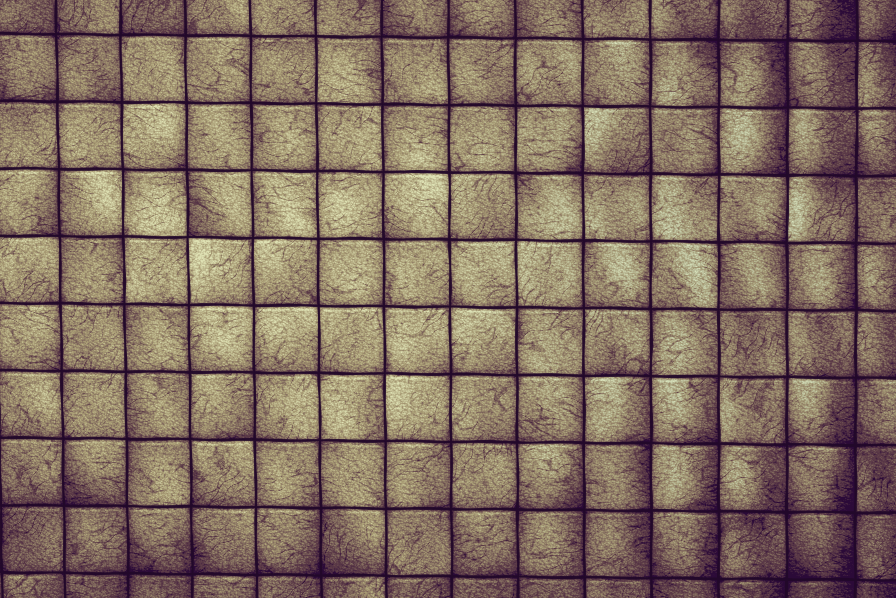
Write a WebGL 2 fragment shader that draws this texture.

```glsl
#version 300 es
precision highp float;
// Woven bronze leather: creased square pads divided by dark purple seams.
uniform vec2 u_resolution;
out vec4 fragColor;

vec2 hash2(vec2 p) {
  vec3 q = fract(p.xyx * vec3(0.1031, 0.1030, 0.0973));
  q += dot(q, q.yzx + 33.33);
  return fract((q.xx + q.yz) * q.zy);
}

// Distances to the nearest and second nearest cell points
vec2 cellular(vec2 p) {
  vec2 base = floor(p), nearest = vec2(9.0);
  for (int j = -1; j <= 1; j++) {
    for (int i = -1; i <= 1; i++) {
      vec2 cell = base + vec2(i, j);
      float d = length(cell + hash2(cell) - p);
      nearest = d < nearest.x ? vec2(d, nearest.x) : vec2(nearest.x, min(nearest.y, d));
    }
  }
  return nearest;
}

// Slow undulation from layered sines, about -1 to 1
float waves(vec2 p) {
  return (sin(p.x + 1.7 * sin(p.y * 0.8)) + sin(p.y * 1.7 - p.x * 0.6 + 2.0)
        + sin(p.x * 2.3 + p.y * 1.9)) / 3.0;
}

// Slightly stretched and skewed weave, one unit per pad
vec2 weave(vec2 uv) {
  float column = 0.045 + 14.16 * uv.x - 0.63 * uv.x * uv.x
               + 0.16 * (uv.y - 0.5) * (1.0 - 1.25 * uv.x);
  float row = 8.88 * uv.y - 0.38 + 0.115 * uv.x;
  return vec2(column, row);
}

// Fine dark folds, turned differently on every pad, mostly rising to the right
float creases(vec2 p, vec2 seed) {
  float angle = 0.4 - 1.7 * seed.x;
  mat2 turn = mat2(cos(angle), sin(angle), -sin(angle), cos(angle));
  vec2 q = turn * p + 0.06 * vec2(waves(p * 5.0 + seed * 9.0), waves(p.yx * 6.0));
  vec2 d = cellular(q * vec2(1.7, 7.0) + seed * 40.0);
  float patchy = smoothstep(-0.4, 0.5, waves(p * 4.0 + seed * 30.0));
  return (1.0 - smoothstep(0.0, 0.15, d.y - d.x)) * patchy;
}

// Purple shadow through brown and gold to pale highlight
vec3 bronze(float light) {
  vec3 c = mix(vec3(0.17, 0.04, 0.22), vec3(0.36, 0.23, 0.28), smoothstep(0.08, 0.36, light));
  c = mix(c, vec3(0.66, 0.61, 0.455), clamp((light - 0.36) / 0.30, 0.0, 1.0));
  return mix(c, vec3(0.87, 0.88, 0.70), clamp((light - 0.66) / 0.22, 0.0, 1.0));
}

void main() {
  vec2 uv = gl_FragCoord.xy / u_resolution;
  float pixel = 8.88 / u_resolution.y;
  vec2 grid = weave(uv);
  vec2 bent = grid + 0.006 * sin(grid.yx * vec2(4.7, 5.3) + grid * 1.3);
  vec2 pad = floor(bent), f = fract(bent), p = f - 0.5;
  vec2 seed = hash2(pad + 17.0), tone = hash2(pad + 71.0);

  // Broad light, strongest left of the centre
  vec2 away = (uv - vec2(0.40, 0.57)) * vec2(0.88, 1.0);
  float light = 0.715 - 0.72 * dot(away, away) + 0.08 * (tone.x - 0.5);

  // Flat pads with dark rounded borders and a sheen that leans left on the right side
  vec2 edge = min(f, 1.0 - f);
  float side = smoothstep(0.45, 1.0, uv.x);
  light -= 0.20 * exp(-edge.x * 20.0) + 0.20 * exp(-edge.y * 18.0);
  light -= 0.16 * dot(p, p);
  light += p.x * (0.34 * (seed.y - 0.5) - 0.20 * side) + p.y * 0.34 * (tone.y - 0.45);
  float streak = sin(p.x * 7.0 + seed.x * 6.0 + p.y * 3.0 * (seed.y - 0.5));
  light += (0.025 + 0.055 * side) * streak + 0.05 * waves(grid * 3.1);

  // Thin bright rim below each horizontal seam
  float rim = (f.y - 0.935) / 0.022;
  light += 0.14 * exp(-rim * rim) * smoothstep(0.02, 0.12, edge.x);

  // Slanted fibrous grain and folds
  vec2 slant = grid + 0.25 * p.yx * (seed - 0.5) + 0.02 * waves(grid * 9.0);
  float grain = cellular(slant * vec2(12.0, 25.0) + vec2(0.0, 6.0 * slant.x)).x;
  float fine = cellular(grid * vec2(30.0, 37.0) + 7.0).x;
  light += 0.19 * (0.47 - grain) + 0.20 * (0.47 - fine);
  light -= 0.17 * creases(p, seed);
  light -= 0.09 * creases(p * 1.8 + 0.3, tone);

  vec3 color = bronze(light);
  float cool = smoothstep(0.4, 0.8, uv.x) * smoothstep(0.55, 0.8, light);
  color += cool * vec3(-0.025, 0.005, 0.035);

  // Dark seams of slightly uneven width
  float halfWidth = 0.020 + 0.005 * waves(grid * 6.0);
  vec2 gap = 1.0 - smoothstep(halfWidth - 0.7 * pixel, halfWidth + 0.7 * pixel, edge);
  color = mix(color, vec3(0.13, 0.03, 0.16), max(gap.x, gap.y) * 0.95);
  fragColor = vec4(color, 1.0);
}
```
